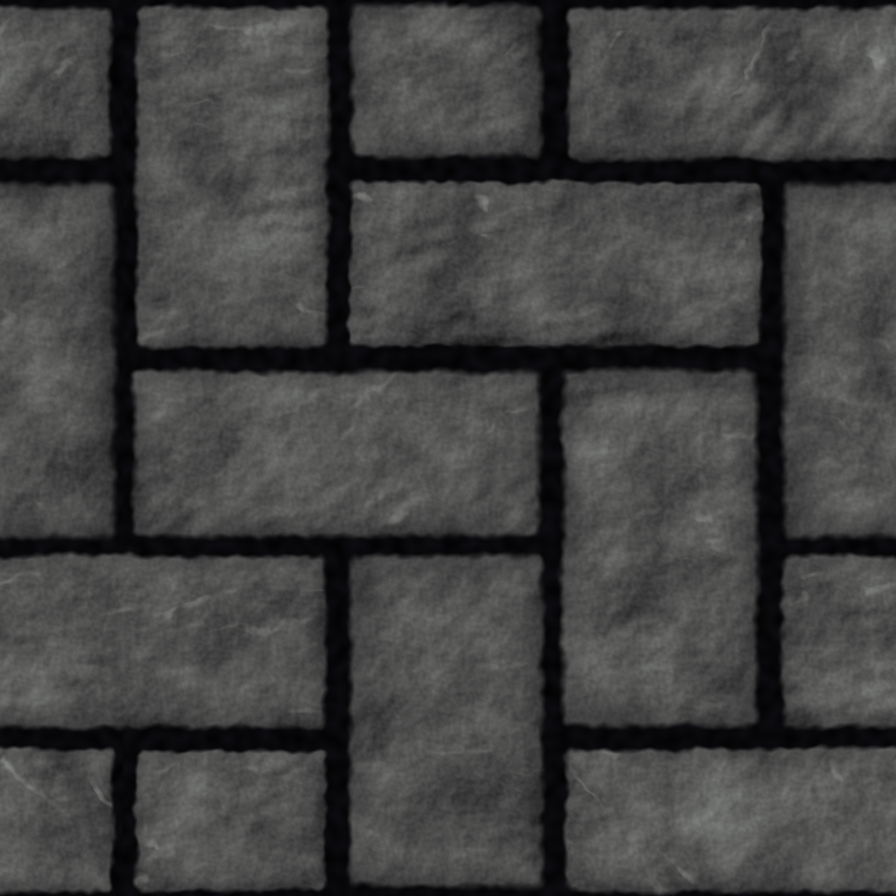
Reproduce this texture procedurally as a three.js fragment shader.

```glsl
varying vec2 vUv;

const vec3 JOINT = vec3(0.028, 0.028, 0.038);
const vec3 DARK_STONE = vec3(0.15, 0.15, 0.152);
const vec3 PALE_STONE = vec3(0.60, 0.61, 0.59);
const vec2 CELL = vec2(0.2405, 0.211);
const vec2 GRID_START = vec2(0.137, -0.033);

vec2 hash2(vec2 p) {
  vec3 q = fract(p.xyx * vec3(0.1031, 0.1030, 0.0973));
  q += dot(q, q.yzx + 33.33);
  return fract((q.xx + q.yz) * q.zy);
}

float cornerSlope(vec2 cell, vec2 corner, vec2 f) {
  float angle = 6.2832 * hash2(cell + corner).x;
  return dot(vec2(cos(angle), sin(angle)), f - corner);
}

float gradientNoise(vec2 p) {
  vec2 i = floor(p);
  vec2 f = p - i;
  vec2 u = f * f * f * (f * (f * 6.0 - 15.0) + 10.0);
  float low = mix(cornerSlope(i, vec2(0.0), f), cornerSlope(i, vec2(1.0, 0.0), f), u.x);
  float high = mix(cornerSlope(i, vec2(0.0, 1.0), f), cornerSlope(i, vec2(1.0), f), u.x);
  return mix(low, high, u.y);
}

float fbm(vec2 p) {
  float sum = 0.0;
  float weight = 0.6;
  for (int i = 0; i < 4; i++) {
    sum += weight * gradientNoise(p);
    p = mat2(1.6, 1.2, -1.2, 1.6) * p + 17.3;
    weight *= 0.55;
  }
  return sum;
}

vec2 rotate(vec2 p, float angle) {
  float c = cos(angle);
  float s = sin(angle);
  return vec2(c * p.x + s * p.y, c * p.y - s * p.x);
}

float boxDistance(vec2 p, vec2 halfSize, float radius) {
  vec2 d = abs(p) - halfSize + radius;
  return length(max(d, 0.0)) + min(max(d.x, d.y), 0.0) - radius;
}

// Grid lines: columns wrap every four, rows are cut at the top and bottom
float columnLine(float i) {
  return floor(i / 4.0) + mod(i, 4.0) * CELL.x;
}

float rowLine(float i) {
  return clamp(i * CELL.y + GRID_START.y, -0.005, 1.007);
}

// Herringbone: finds the first cell of the brick (xy) and its span in cells (zw)
vec4 herringbone(vec2 cell) {
  float phase = mod(cell.x - cell.y + 2.0, 4.0);
  if (phase < 0.5) return vec4(cell, 2.0, 1.0);
  if (phase < 1.5) return vec4(cell - vec2(1.0, 0.0), 2.0, 1.0);
  if (phase < 2.5) return vec4(cell - vec2(0.0, 1.0), 1.0, 2.0);
  return vec4(cell, 1.0, 2.0);
}

// Chiselled surface: rough grain plus slanted cuts in patches
float stoneHeight(vec2 p, float slant, float cutDepth) {
  vec2 along = rotate(p + 0.012 * gradientNoise(p * 24.0), slant);
  float cuts = gradientNoise(along * vec2(13.0, 46.0));
  float patches = smoothstep(-0.15, 0.3, gradientNoise(p * 9.0 + 5.0));
  return 0.55 * fbm(p * 42.0) + cutDepth * patches * cuts;
}

float stoneTone(vec2 p, vec2 seed, float slant) {
  float cutDepth = mix(0.25, 0.95, seed.x);
  float height = stoneHeight(p, slant, cutDepth);
  float relief = height - stoneHeight(p + vec2(-0.004, 0.004), slant, cutDepth);
  float blotches = fbm(p * 11.0 + 3.0);
  float grain = gradientNoise(p * 190.0);
  vec2 along = rotate(p, slant) * vec2(15.0, 62.0);
  float scratch = smoothstep(0.24, 0.6, gradientNoise(along + 2.0 * blotches));
  scratch *= smoothstep(-0.05, 0.3, gradientNoise(p * 10.0 + 8.0));
  return 0.37 + 0.07 * (seed.y - 0.5) + 0.48 * blotches + 0.42 * relief
       + 0.12 * height + 0.08 * grain + 0.4 * scratch * mix(0.4, 1.0, seed.x);
}

void main() {
  vec2 pos = vec2(fract(vUv.x - GRID_START.x), vUv.y);
  float column = min(floor(pos.x / CELL.x), 3.0);
  float row = floor((pos.y - GRID_START.y) / CELL.y);
  vec4 brick = herringbone(vec2(column, row));

  // Brick bounds with a slightly different gap on every side
  vec2 id = vec2(mod(brick.x, 4.0), brick.y + 2.0);
  vec2 seed = hash2(id * 7.0 + 3.0);
  vec2 low = vec2(columnLine(brick.x), rowLine(brick.y));
  vec2 high = vec2(columnLine(brick.x + brick.z), rowLine(brick.y + brick.w));
  low += 0.009 + 0.008 * hash2(id + 11.0);
  high -= 0.009 + 0.008 * hash2(id + 29.0);
  vec2 halfSize = 0.5 * (high - low);
  vec2 local = pos - 0.5 * (low + high);
  vec2 stonePos = local + id * 3.7 + 10.0;

  // Worn outline, sharper on some bricks than on others
  float chips = 0.005 * gradientNoise(stonePos * 22.0) + 0.004 * gradientNoise(stonePos * 75.0);
  float dist = boxDistance(local, halfSize, 0.007) + chips;
  float softness = mix(0.006, 0.003, seed.x);
  float cover = 1.0 - smoothstep(-softness, softness, dist);

  // Face tone, lit from the upper left
  float slant = mix(-0.9, 1.1, hash2(id + 47.0).x);
  float tone = stoneTone(stonePos, seed, slant);
  vec2 fromUpperLeft = max(vec2(local.x + halfSize.x, halfSize.y - local.y), 0.0);
  vec2 fromLowerRight = max(vec2(halfSize.x - local.x, local.y + halfSize.y), 0.0);
  vec2 rim = exp(-fromUpperLeft / 0.006);
  vec2 shade = exp(-fromLowerRight / 0.016);
  float wear = 0.6 + gradientNoise(stonePos * 30.0);
  tone += wear * seed.x * (0.13 * rim.x + 0.3 * rim.y);
  tone -= 0.14 * max(shade.x, shade.y);
  tone *= mix(0.72, 1.0, smoothstep(0.0, mix(0.04, 0.012, seed.x), -dist));

  vec3 stone = mix(DARK_STONE, PALE_STONE, clamp(tone, -0.2, 1.1));
  vec3 joint = JOINT * (1.0 + 1.3 * gradientNoise(pos * 60.0));
  gl_FragColor = vec4(mix(joint, stone, cover), 1.0);
}
```
